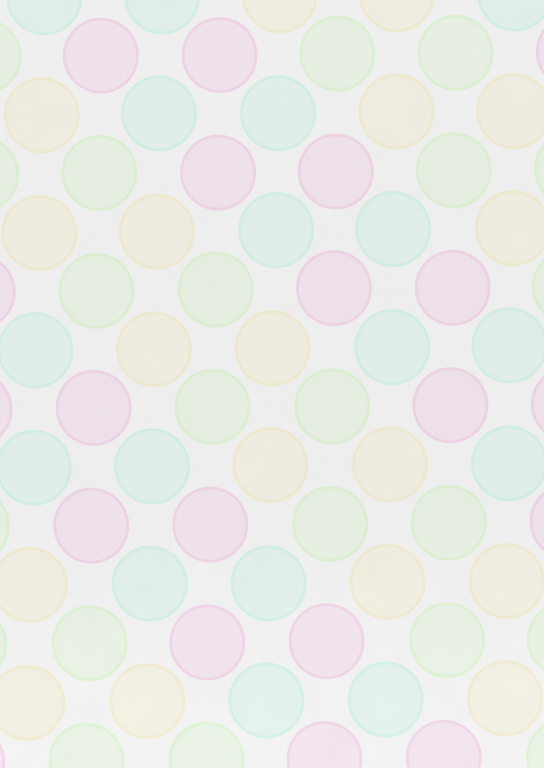
A WebGL 1 fragment shader for this pattern:

```glsl
precision highp float;
// Pastel polka dots on pale grey paper: a staggered, slightly tilted lattice of
// translucent discs with a stronger rim. Colours run in pairs that step one
// column to the right every second row. One unit is about one column pitch.

uniform vec2 u_resolution;

const float PAGE_WIDTH = 4.602;
const float RADIUS = 0.321;
const float RIM = 0.024;

float hash(vec2 p) {
  vec3 q = fract(vec3(p.xyx) * 0.1031);
  q += dot(q, q.yzx + 33.33);
  return fract((q.x + q.y) * q.z);
}

float noise(vec2 p) {
  vec2 i = floor(p);
  vec2 f = fract(p);
  f = f * f * (3.0 - 2.0 * f);
  float lower = mix(hash(i), hash(i + vec2(1.0, 0.0)), f.x);
  float upper = mix(hash(i + vec2(0.0, 1.0)), hash(i + 1.0), f.x);
  return mix(lower, upper, f.y);
}

float fbm(vec2 p) {
  float sum = 0.0;
  float weight = 0.5;
  for (int k = 0; k < 4; k++) {
    sum += weight * noise(p);
    p = p * 2.03 + 17.0;
    weight *= 0.5;
  }
  return sum;
}

// Paper brightness: soft mottling and a lighter lower part
float paper(vec2 p, float down) {
  float glow = smoothstep(0.62, 1.0, down);
  float light = 0.933 + 0.019 * glow + 0.004 * smoothstep(0.3, 0.0, down);
  light += (fbm(p * 5.0) - 0.47) * mix(0.008, 0.018, glow);
  return light + (noise(p * 45.0) - 0.5) * 0.004;
}

// Transmission of the disc film; even rows teal/yellow, odd rows pink/green
vec3 filmTint(float odd, float second) {
  vec3 evenTint = mix(vec3(0.940, 0.998, 0.972), vec3(1.0, 0.987, 0.938), second);
  vec3 oddTint = mix(vec3(0.998, 0.944, 0.980), vec3(0.962, 1.0, 0.942), second);
  return mix(evenTint, oddTint, odd);
}

void main() {
  // Measured from the top left corner, y downwards
  vec2 p = vec2(gl_FragCoord.x, u_resolution.y - gl_FragCoord.y);
  p *= PAGE_WIDTH / u_resolution.x;
  float down = 1.0 - gl_FragCoord.y / u_resolution.y;
  float pixel = PAGE_WIDTH / u_resolution.x;

  vec3 color = vec3(paper(p, down));
  float nearestRow = floor((p.y + 0.021) / 0.497 + 0.5);

  for (int k = -1; k <= 1; k++) {
    float row = nearestRow + float(k);
    float odd = mod(row, 2.0);

    // Rows drift left and spread a little going down
    float start = 0.373 - 0.0114 * row;
    float pitch = 0.997 + 0.001 * row;
    float column = floor((p.x - start) / pitch - 0.5 * odd + 0.5);
    float along = column + 0.5 * odd;
    vec2 center = vec2(start + pitch * along, 0.497 * row - 0.021 - 0.009 * along);

    // Hand-placed unevenness
    vec2 cell = vec2(column, row) + 20.0;
    center += (vec2(hash(cell), hash(cell + 51.7)) - 0.5) * vec2(0.016, 0.008);

    float second = step(1.5, mod(column - floor(row / 2.0), 4.0));
    vec3 fill = filmTint(odd, second);
    vec3 rim = 1.0 - (1.0 - fill) * 2.1;

    float edge = length(p - center) - RADIUS;
    float inside = 1.0 - smoothstep(-0.6 * pixel, 0.6 * pixel, edge);
    float rimMask = smoothstep(-0.7 * pixel, 0.7 * pixel, edge + RIM);
    color *= mix(vec3(1.0), mix(fill, rim, rimMask), inside);
  }

  gl_FragColor = vec4(color, 1.0);
}
```
